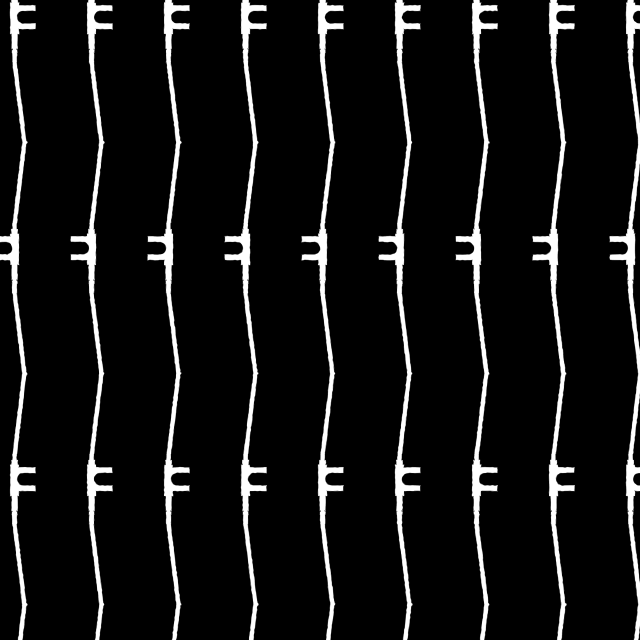
Write a Shadertoy shader that draws this pattern.

```glsl
// White bent wires in columns on black, with forked clasps facing right and left on alternate rows.
#define GRID 768.0                    // design units per canvas height
#define PERIOD vec2(92.4, 277.2)      // column and row spacing
#define FIRST_CLASP vec2(17.5, 20.6)  // top left clasp, measured from the top
#define LEAD 30.0                     // wire above a clasp kept in its cell
#define BEND vec2(11.8, 150.3)        // knee, relative to the clasp
#define WIRE_RADIUS 2.6
#define ARM_LENGTH 25.0
#define SLOT_RADIUS 7.5
#define ROUGHNESS 0.8                 // uneven edge, in design units
#define WIRE_COLOR vec3(1.0)
#define GROUND_COLOR vec3(0.0)

float hash(vec2 p) {
    vec3 q = fract(vec3(p.xyx) * 0.1031);
    q += dot(q, q.yzx + 33.33);
    return fract((q.x + q.y) * q.z);
}

float valueNoise(vec2 p) {
    vec2 i = floor(p), f = fract(p);
    f = f * f * (3.0 - 2.0 * f);
    return mix(mix(hash(i), hash(i + vec2(1, 0)), f.x),
               mix(hash(i + vec2(0, 1)), hash(i + vec2(1, 1)), f.x), f.y);
}

float box(vec2 p, vec2 center, vec2 halfSize) {
    vec2 d = abs(p - center) - halfSize;
    return length(max(d, 0.0)) + min(max(d.x, d.y), 0.0);
}

float segment(vec2 p, vec2 a, vec2 b) {
    vec2 ab = b - a;
    return length(p - a - ab * clamp(dot(p - a, ab) / dot(ab, ab), 0.0, 1.0));
}

// Wire with a straight lead, a slanted run and a pointed knee
float wire(vec2 p) {
    vec2 straightEnd = vec2(0.0, 54.0);
    float d = segment(p, vec2(0.0, -LEAD - 10.0), straightEnd);
    d = min(d, segment(p, straightEnd, BEND));
    d = min(d, segment(p, BEND, vec2(0.0, PERIOD.y - LEAD + 2.0)));
    float nub = length(p - BEND - vec2(1.6, 0.0)) - 1.9;
    return min(d - WIRE_RADIUS, nub);
}

// Stepped sleeves where the wire enters and leaves the clasp
float sleeves(vec2 p) {
    float d = box(p, vec2(0.0, -19.0), vec2(3.9, 4.0));
    d = min(d, box(p, vec2(0.0, 28.0), vec2(3.6, 10.0)));
    d = min(d, box(p, vec2(0.0, 41.0), vec2(3.3, 2.0)));
    return min(d, box(p, vec2(0.0, 47.0), vec2(2.9, 7.0)));
}

// Upright body with two arms around a round-ended slot
float clasp(vec2 p) {
    float body = box(p, vec2(0.0, 1.4), vec2(5.3, 18.8));
    float arms = box(p, vec2(0.5 * ARM_LENGTH, 0.0), vec2(0.5 * ARM_LENGTH, 14.3));
    float slot = segment(p, vec2(10.5, 0.0), vec2(60.0, 0.0)) - SLOT_RADIUS;
    return max(min(body, arms), -slot);
}

void mainImage(out vec4 fragColor, in vec2 fragCoord) {
    float pixel = GRID / iResolution.y;
    vec2 p = fragCoord * pixel;
    p.y = GRID - p.y;

    // Cell around each clasp; even rows face right, odd rows face left
    vec2 start = vec2(0.5 * PERIOD.x, LEAD);
    vec2 fromFirst = p - FIRST_CLASP;
    vec2 cell = floor((fromFirst + start) / PERIOD);
    vec2 local = fromFirst - cell * PERIOD;
    float side = mod(cell.y, 2.0) < 0.5 ? 1.0 : -1.0;

    float d = min(wire(local), sleeves(local));
    d = min(d, clasp(vec2(side * local.x, local.y)));
    d += ROUGHNESS * (valueNoise(p / 3.0 + 50.0) - 0.5);

    float ink = smoothstep(0.75, -0.75, d / pixel);
    fragColor = vec4(mix(GROUND_COLOR, WIRE_COLOR, ink), 1.0);
}
```
